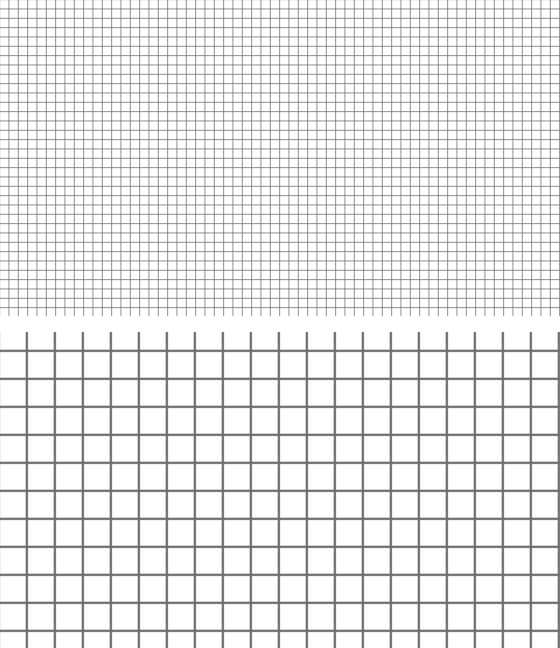
Top: the whole. Bottom: its middle third, enlarged.
Reproduce this pattern procedurally as a Shadertoy shader.

```glsl
const float CELLS_ACROSS = 60.0;
const float LINE_WIDTH = 0.082;          // share of one cell
const float SOFTNESS = 0.2;              // filter tap offset, share of a sample
const vec3 PAPER_COLOR = vec3(1.0);
const vec3 LINE_COLOR = vec3(0.43);

// Total line width crossed between 0 and p; each line closes its cell.
vec2 lineIntegral(vec2 p) {
    return floor(p) * LINE_WIDTH + max(fract(p) - (1.0 - LINE_WIDTH), 0.0);
}

// Box-filtered coverage of the lines on each axis.
vec2 boxCoverage(vec2 p, float footprint) {
    vec2 halfStep = vec2(0.5 * footprint);
    return (lineIntegral(p + halfStep) - lineIntegral(p - halfStep)) / footprint;
}

// Two overlapping boxes soften the edges and keep the total ink.
vec2 lineCoverage(vec2 p, float footprint) {
    vec2 offset = vec2(SOFTNESS * footprint);
    return 0.5 * (boxCoverage(p - offset, footprint) + boxCoverage(p + offset, footprint));
}

void mainImage(out vec4 fragColor, in vec2 fragCoord) {
    // Square cells, counted from the top left corner
    float cellsPerPixel = CELLS_ACROSS / iResolution.x;
    vec2 fromTopLeft = vec2(fragCoord.x, iResolution.y - fragCoord.y);
    vec2 gridPos = fromTopLeft * cellsPerPixel;

    // Union of vertical and horizontal lines
    vec2 coverage = lineCoverage(gridPos, cellsPerPixel);
    float ink = 1.0 - (1.0 - coverage.x) * (1.0 - coverage.y);

    fragColor = vec4(mix(PAPER_COLOR, LINE_COLOR, ink), 1.0);
}
```
